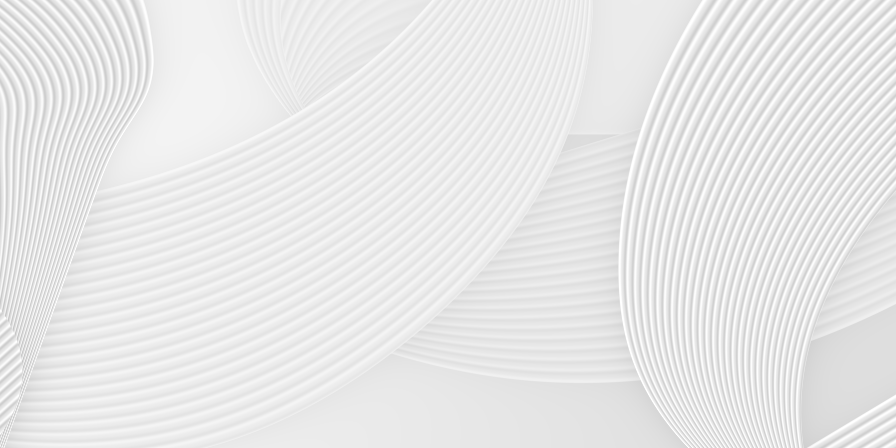
Reproduce this background procedurally as a WebGL 1 fragment shader.

```glsl
precision highp float;

uniform vec2 u_resolution;

// Tones
const float BACK_LIGHT = 0.95;
const float BACK_DARK = 0.875;
const float LEFT_TONE = 0.895;
const float RIGHT_TONE = 0.905;
const float MAIN_TONE = 0.925;
const float REAR_TONE = 0.905;
const float LOOP_TONE = 0.925;

// Depth of the grooves
const float STRONG_RELIEF = 0.075;
const float SOFT_RELIEF = 0.027;
const float FAINT_RELIEF = 0.02;

// Grooves per ribbon
const float LEFT_LINES = 32.0;
const float RIGHT_LINES = 28.0;
const float MAIN_LINES = 24.0;
const float REAR_LINES = 21.0;
const float FINE_LINES = 40.0;

const float SHADOW_FALLOFF = 28.0;
const float TAU = 6.2831853;

// Rounded ridge with a narrow dark side
float groove(float phase) {
  float a = TAU * phase;
  return sin(a) + 0.35 * sin(2.0 * a);
}

// Signed distance to a band whose cross coordinate runs from 0 to 1
float bandDistance(float t, float width) {
  return min(t, 1.0 - t) * width;
}

// Lays a grooved ribbon with a soft cast shadow over the tone below
float layRibbon(float under, float dist, float phase, float tone, float relief, float shadow) {
  float soft = 0.8 / u_resolution.y;
  float cover = smoothstep(-soft, soft, dist);
  float shaded = under * (1.0 - shadow * exp(min(dist, 0.0) * SHADOW_FALLOFF));
  float rim = 0.03 * exp(-abs(dist) * 200.0);
  return mix(shaded, tone + rim + relief * groove(phase), cover);
}

float backdrop(vec2 p) {
  float tone = mix(BACK_LIGHT, BACK_DARK, smoothstep(0.2, 2.1, p.x + 0.2 * (1.0 - p.y)));
  vec2 fromGlow = p - vec2(0.4, 0.72);
  return tone + 0.012 * exp(-12.0 * dot(fromGlow, fromGlow));
}

// Pale loop at the top: a fan bordered by a narrow strip
float topLoop(float tone, vec2 p) {
  float drop = 1.0 - p.y;
  float inset = p.x - (0.529 + 0.1 * drop + 1.4 * drop * drop);
  vec2 ray = p - vec2(0.63, 0.7);
  float turn = atan(ray.y, ray.x) + 1.2 * length(ray);
  float fanDist = min(inset, p.y - 0.7);
  tone = layRibbon(tone, fanDist, turn * 11.0, LOOP_TONE, FAINT_RELIEF * smoothstep(1.1, 0.65, p.x), 0.02);
  float width = max(0.1 - 0.22 * drop, 0.03);
  float t = inset / width;
  return layRibbon(tone, min(bandDistance(t, width), p.y - 0.7), t * 5.0, LOOP_TONE, FAINT_RELIEF, 0.0);
}

float rearRibbon(float tone, vec2 p) {
  float h = p.x - 1.3;
  float lower = 0.145 + 0.36 * h * h;
  float width = 0.674 + 0.31 * h - lower;
  float t = (p.y - lower) / width;
  float dist = min(bandDistance(t, width), p.x - 0.85);
  return layRibbon(tone, dist, t * REAR_LINES, REAR_TONE, FAINT_RELIEF, 0.02);
}

// Wide diagonal sweep, measured along and across the diagonal
float mainRibbon(float tone, vec2 p) {
  float along = (p.x + p.y) * 0.70711;
  float across = (p.x - p.y) * 0.70711;
  float h = along - 0.97;
  float lower = 0.482 - h * h * (0.35 + 0.13 * h + 0.268 * h * h);
  float upper = -0.022 - 0.42 * (along - 1.3) * (along - 1.3);
  float width = lower - upper;
  float t = (across - upper) / width;
  return layRibbon(tone, bandDistance(t, width), t * MAIN_LINES, MAIN_TONE, SOFT_RELIEF, 0.03);
}

// Grooves gather along the right edge as they descend
float leftRibbon(float tone, vec2 p) {
  float bump = (p.y - 0.8) * 10.0;
  float top = max(p.y - 0.85, 0.0);
  float edge = 0.01 + 0.36 * p.y + 0.035 * exp(-bump * bump) - 2.2 * top * top;
  float d = edge - p.x;
  float gather = 1.2 * (1.0 - p.y) * (1.0 - exp(-4.0 * max(d, 0.0)));
  float phase = (d / (0.6 + 0.4 * p.y) + gather) * LEFT_LINES;
  tone = layRibbon(tone, d, phase, LEFT_TONE, STRONG_RELIEF, 0.05);
  float fold = 0.05 - p.x - 2.5 * (p.y - 0.17) * (p.y - 0.17);
  return layRibbon(tone, fold, (p.y - 0.9 * p.x) * FINE_LINES, LEFT_TONE, STRONG_RELIEF, 0.04);
}

float rightRibbon(float tone, vec2 p) {
  float corner = 0.6 * p.x - 1.08 - p.y;
  tone = layRibbon(tone, corner, corner * FINE_LINES, RIGHT_TONE, STRONG_RELIEF, 0.03);
  float h = p.y - 0.4;
  float low = min(h, 0.0);
  float left = 1.38 + 0.52 * h * h - 1.14 * low * low * low;
  float right = 1.788 + 0.87 * (p.y - 0.08) * (p.y - 0.08);
  float width = right - left;
  float t = (p.x - left) / width;
  return layRibbon(tone, bandDistance(t, width), t * RIGHT_LINES, RIGHT_TONE, STRONG_RELIEF, 0.05);
}

void main() {
  vec2 p = gl_FragCoord.xy / u_resolution * vec2(2.0, 1.0);
  float tone = backdrop(p);
  tone = topLoop(tone, p);
  tone = rearRibbon(tone, p);
  tone = mainRibbon(tone, p);
  tone = leftRibbon(tone, p);
  tone = rightRibbon(tone, p);
  gl_FragColor = vec4(vec3(tone), 1.0);
}
```
